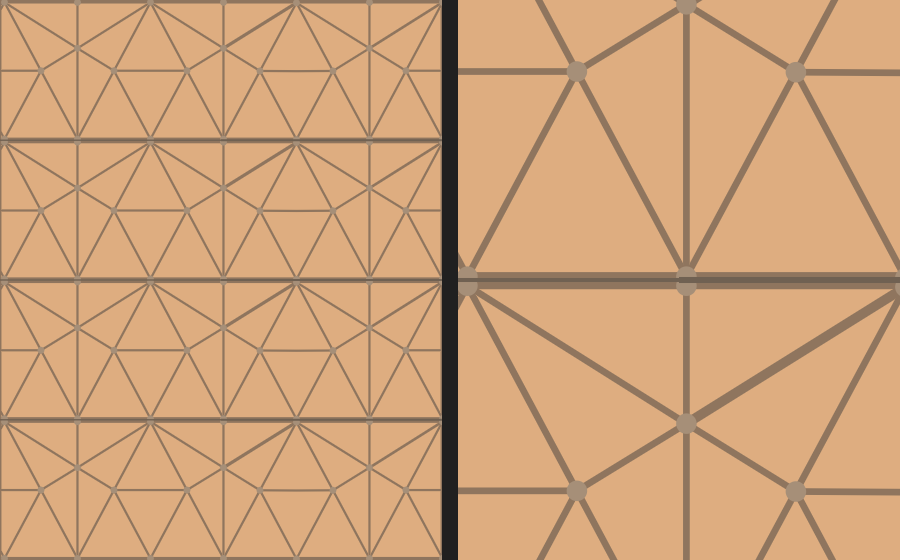
Left: the whole. Right: its middle third, enlarged.
Reproduce this pattern procedurally as a Shadertoy shader.

```glsl
// Four stacked strips of a triangulated lattice: brown struts and round joints on tan.
// Each strip is folded into a mirrored half cell and drawn with segment distances;
// strips meet in a thick rail with a dark seam, and some struts are heavier.

// Lengths are in canvas heights, y measured downward from the top edge.
const float ROWS       = 4.0;
const float ROW        = 0.2496;   // strip height
const float PITCH      = 0.2607;   // distance between apexes
const float APEX_X     = 0.0080;   // first apex
const float TOP_Y      = 0.0042;
const float HUB_Y      = 0.0863;
const float WAIST_Y    = 0.1263;
const float FOOT_Y     = 0.2484;
const float STRUT      = 0.0020;   // half widths
const float RAIL       = 0.0051;
const float BORDER     = 0.0026;
const float JOINT      = 0.0061;   // joint radius
const float SAG        = 0.0008;   // drop of the uneven column
const float HEAVY      = 0.0009;   // extra half width of its strut
const float SEAM_THIN  = 0.0012;
const float SEAM_THICK = 0.0018;

const vec3 TAN   = vec3(0.87, 0.68, 0.50);
const vec3 BROWN = vec3(0.56, 0.46, 0.37);
const vec3 GREY  = vec3(0.65, 0.56, 0.47);
const vec3 DARK  = vec3(0.44, 0.38, 0.32);

float segment(vec2 p, vec2 a, vec2 b) {
    vec2 ab = b - a;
    return length(p - a - ab * clamp(dot(p - a, ab) / dot(ab, ab), 0.0, 1.0));
}

// Pixel coverage of a signed distance
float cover(float d) {
    return clamp(0.5 - d * iResolution.y, 0.0, 1.0);
}

void mainImage(out vec4 fragColor, in vec2 fragCoord) {
    vec2 p = vec2(fragCoord.x, iResolution.y - fragCoord.y) / iResolution.y;
    float width = iResolution.x / iResolution.y;
    float halfCell = 0.5 * PITCH;

    // Fold into one mirrored half cell
    float row = clamp(floor(p.y / ROW), 0.0, ROWS - 1.0);
    float column = round((p.x - APEX_X) / PITCH);
    float side = p.x - APEX_X - column * PITCH;
    vec2 q = vec2(abs(side), p.y - row * ROW);

    // Uneven columns
    float uneven = column == 2.0 ? 1.0 : 0.0;
    q.y -= SAG * uneven * (1.0 - q.x / halfCell);
    float heavy = side < 0.0 ? HEAVY * max(uneven, column == 3.0 ? 0.4 : 0.0) : 0.0;

    vec2 apex  = vec2(0.0, TOP_Y);
    vec2 foot  = vec2(0.0, FOOT_Y);
    vec2 hub   = vec2(halfCell, HUB_Y);
    vec2 waist = vec2(0.5 * halfCell, WAIST_Y);
    vec2 crown = vec2(halfCell, TOP_Y);
    vec2 base  = vec2(halfCell, FOOT_Y);

    // Struts
    float strut = segment(q, apex, hub) - heavy;
    strut = min(strut, segment(q, apex, waist));
    strut = min(strut, segment(q, waist, base));
    strut = min(strut, segment(q, waist, foot));
    strut = min(strut, segment(q, waist, hub));
    strut = min(strut, segment(q, vec2(0.0, WAIST_Y), waist));
    strut = min(strut, segment(q, crown, base)) - STRUT;

    // Rails between strips and side borders
    float edge = round(p.y / ROW);
    float rail = abs(p.y - edge * ROW - 0.0012) - RAIL;
    float border = min(p.x, width - p.x) - BORDER;

    // Joints
    float joint = min(distance(q, hub), distance(q, waist));
    joint = min(joint, min(distance(q, apex), distance(q, foot)));
    joint = min(joint, min(distance(q, crown), distance(q, base))) - JOINT;

    // Dark seam on the inner rails only
    float inner = edge > 0.5 && edge < ROWS - 0.5 ? 1.0 : 0.0;
    float seamWidth = mix(SEAM_THIN, SEAM_THICK, step(0.5 * width, p.x));
    float seam = abs(p.y - edge * ROW - 0.0008) - seamWidth;

    vec3 color = mix(TAN, BROWN, cover(min(strut, min(rail, border))));
    color = mix(color, GREY, cover(joint));
    color = mix(color, DARK, inner * cover(seam));
    fragColor = vec4(color, 1.0);
}
```
